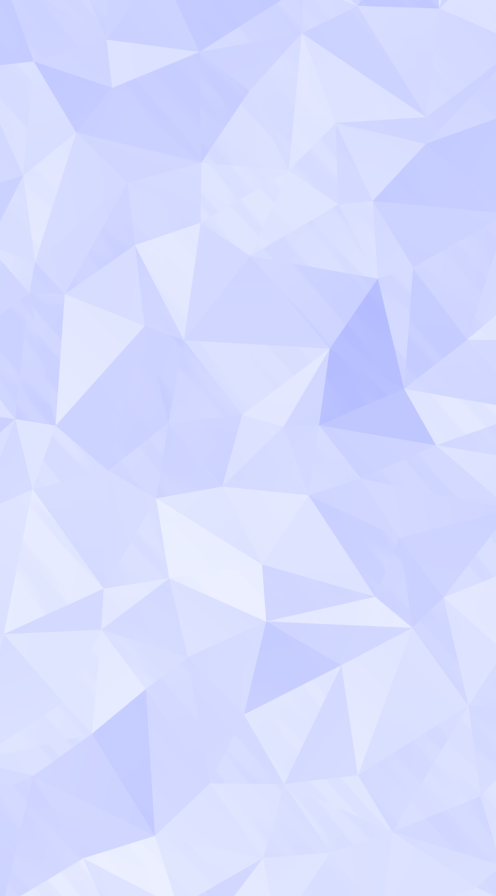
This background is drawn by a Shadertoy shader. Its source:

```glsl
// Pale periwinkle low-poly background: irregular flat facets with faint diagonal streaks.

// Lengths are in canvas widths, tones run from 0 (DARK) to 1 (LIGHT).
const vec3 DARK = vec3(0.70, 0.733, 1.0);
const vec3 LIGHT = vec3(0.92, 0.937, 1.0);
const float CELL = 0.158;          // mean facet size
const float JITTER = 0.40;         // vertex offset in cells, keep below 0.5
const float GRID_ANGLE = 0.55;     // turns the lattice off the canvas axes
const float TONE_BOTTOM = 0.76;
const float TONE_TOP = 0.59;
const float FACET_CONTRAST = 0.31;
const float CELL_SHARE = 0.38;     // how alike the two facets of a cell are
const float FACET_SLOPE = 0.35;    // shading gradient inside a facet
const float STREAK_CONTRAST = 0.10;
const vec2 STREAK_DIR = vec2(0.66, -0.75);
const vec2 STREAK_FREQ = vec2(5.0, 42.0);
const float PATCH_RADIUS = 0.12;

// Broad shaded and lit areas: centre x, centre y, tone shift.
const int PATCH_COUNT = 10;
const vec3 PATCHES[PATCH_COUNT] = vec3[](
    vec3(0.12, 1.70, -0.22), vec3(0.96, 1.47, -0.40),
    vec3(0.77, 1.07, -0.40), vec3(0.20, 0.27, -0.30),
    vec3(0.92, 0.20, -0.14), vec3(0.56, 0.72, 0.28),
    vec3(0.20, 0.52, 0.12), vec3(0.42, 1.79, -0.22),
    vec3(0.04, 1.05, -0.12), vec3(0.65, 0.42, -0.20));

float hash12(vec2 p) {
    vec3 q = fract(p.xyx * 0.1031);
    q += dot(q, q.yzx + 33.33);
    return fract((q.x + q.y) * q.z);
}

vec2 hash22(vec2 p) {
    return vec2(hash12(p), hash12(p + vec2(71.0, 113.0)));
}

float valueNoise(vec2 p) {
    vec2 i = floor(p), f = fract(p);
    f = f * f * (3.0 - 2.0 * f);
    float low = mix(hash12(i), hash12(i + vec2(1, 0)), f.x);
    float high = mix(hash12(i + vec2(0, 1)), hash12(i + vec2(1, 1)), f.x);
    return mix(low, high, f.y);
}

float cross2(vec2 a, vec2 b) { return a.x * b.y - a.y * b.x; }

float signedArea(vec2 a, vec2 b, vec2 c) { return cross2(b - a, c - a); }

// Distance from p to the line a-b, positive on its left.
float edgeDistance(vec2 p, vec2 a, vec2 b) {
    return cross2(b - a, p - a) / length(b - a);
}

vec2 vertexAt(vec2 id) {
    return id + JITTER * (2.0 * hash22(id + 19.0) - 1.0);
}

float regionTone(vec2 uv, float height) {
    float tone = mix(TONE_BOTTOM, TONE_TOP, uv.y / height);
    for (int i = 0; i < PATCH_COUNT; i++) {
        vec2 d = (uv - PATCHES[i].xy) / PATCH_RADIUS;
        tone += PATCHES[i].z * exp(-dot(d, d));
    }
    return tone;
}

// Translucent bands, shifted and faded differently on each facet.
float streaks(vec2 uv, vec2 seed) {
    vec2 across = vec2(-STREAK_DIR.y, STREAK_DIR.x);
    vec2 q = vec2(dot(uv, STREAK_DIR), dot(uv, across)) * STREAK_FREQ;
    float band = smoothstep(0.35, 0.65, valueNoise(q + 40.0 * hash22(seed)));
    return (band - 0.5) * smoothstep(0.2, 1.0, hash12(seed + 31.0));
}

// Adds one facet's tone, weighted by its smoothed coverage of p.
void addFacet(inout vec2 sum, vec2 p, vec2 a, vec2 b, vec2 c, vec2 id,
              float side, mat2 toCanvas, float soft, float height) {
    float inside = min(edgeDistance(p, a, b),
                       min(edgeDistance(p, b, c), edgeDistance(p, c, a)));
    float cover = clamp(inside / soft + 0.5, 0.0, 1.0);
    if (cover <= 0.0) return;
    vec2 seed = id + 57.0 * (side + 1.0);
    vec2 uv = toCanvas * p;
    vec2 centre = toCanvas * (a + b + c) / 3.0;
    float variation = mix(hash12(seed), hash12(id + 211.0), CELL_SHARE);
    float tone = regionTone(centre, height)
        + FACET_CONTRAST * (2.0 * variation - 1.0)
        + FACET_SLOPE * dot(uv - centre, 2.0 * hash22(seed + 83.0) - 1.0)
        + STREAK_CONTRAST * streaks(uv, seed);
    sum += cover * vec2(tone, 1.0);
}

void mainImage(out vec4 fragColor, in vec2 fragCoord) {
    float height = iResolution.y / iResolution.x;
    float cs = cos(GRID_ANGLE), sn = sin(GRID_ANGLE);
    mat2 toCanvas = CELL * mat2(cs, sn, -sn, cs);
    vec2 p = inverse(toCanvas) * (fragCoord / iResolution.x);
    float soft = 1.2 / (iResolution.x * CELL);

    // Split each nearby jittered cell along its better diagonal.
    vec2 sum = vec2(0.0);
    for (int y = -1; y <= 1; y++) {
        for (int x = -1; x <= 1; x++) {
            vec2 id = floor(p) + vec2(x, y);
            vec2 a = vertexAt(id), b = vertexAt(id + vec2(1, 0));
            vec2 c = vertexAt(id + vec2(1, 1)), d = vertexAt(id + vec2(0, 1));
            bool splitAC = min(signedArea(a, b, c), signedArea(a, c, d))
                         > min(signedArea(a, b, d), signedArea(b, c, d));
            addFacet(sum, p, a, b, splitAC ? c : d, id, 0.0, toCanvas, soft, height);
            addFacet(sum, p, splitAC ? a : b, c, d, id, 1.0, toCanvas, soft, height);
        }
    }
    float tone = clamp(sum.x / max(sum.y, 0.001), -0.1, 1.0);
    fragColor = vec4(mix(DARK, LIGHT, tone), 1.0);
}
```
